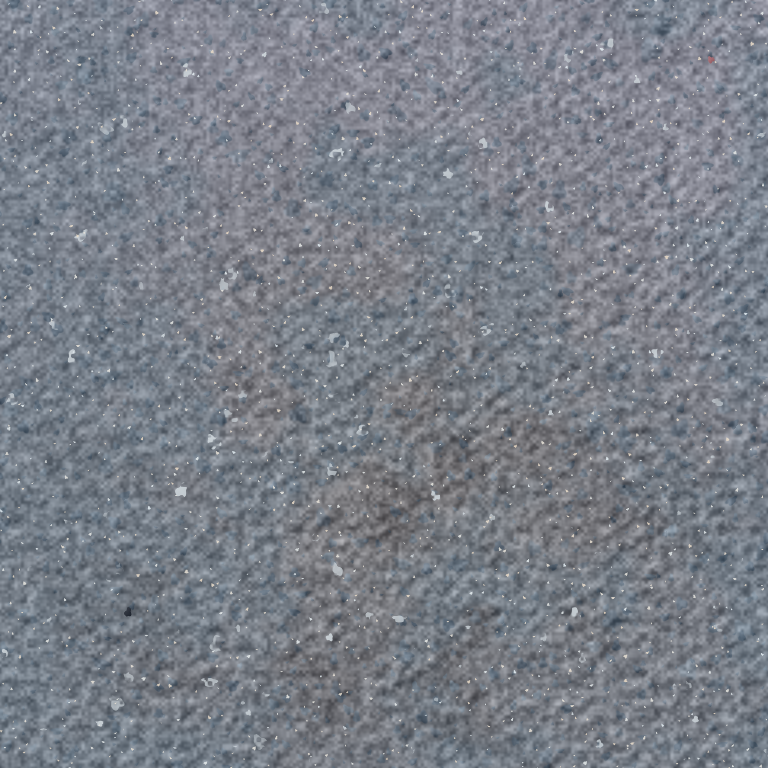
Give the GLSL for this texture, as a three.js fragment shader.

```glsl
// Worn grey asphalt: bluish stones in mauve binder, pale flecks and tiny bright grit.
varying vec2 vUv;

const vec3 BINDER_TOP = vec3(0.535, 0.54, 0.59);
const vec3 BINDER_BOTTOM = vec3(0.465, 0.485, 0.52);
const vec3 WARM_DUST = vec3(0.49, 0.48, 0.485);
const vec3 BLUE_HAZE = vec3(0.43, 0.49, 0.54);
const vec3 DAMP_BROWN = vec3(0.37, 0.36, 0.37);
const vec3 STONE_DARK = vec3(0.30, 0.37, 0.44);
const vec3 STONE_PALE = vec3(0.43, 0.50, 0.56);
const vec3 FLECK = vec3(0.80, 0.83, 0.85);
const vec3 GRIT_COOL = vec3(0.90, 0.94, 0.96);
const vec3 GRIT_WARM = vec3(0.92, 0.85, 0.76);
const vec3 LITTER_OCHRE = vec3(0.74, 0.62, 0.40);
const vec3 LITTER_RED = vec3(0.66, 0.40, 0.42);
const vec3 LITTER_DARK = vec3(0.13, 0.15, 0.19);
const vec2 LIGHT_DIR = vec2(-0.6, 0.8);
const float FINE_GRAIN = 0.17;
const float COARSE_GRAIN = 0.12;
const float RELIEF = 0.20;
const float EDGE = 0.0010;

float hash(vec2 p) {
  return fract(sin(dot(p, vec2(127.1, 311.7))) * 43758.5453);
}

float noise(vec2 p) {
  vec2 i = floor(p);
  vec2 f = fract(p);
  f = f * f * (3.0 - 2.0 * f);
  return mix(mix(hash(i), hash(i + vec2(1.0, 0.0)), f.x),
             mix(hash(i + vec2(0.0, 1.0)), hash(i + 1.0), f.x), f.y);
}

float fbm(vec2 p) {
  float sum = 0.0;
  float weight = 0.5;
  for (int i = 0; i < 4; i++) {
    sum += weight * noise(p);
    p = p * 2.03 + 17.3;
    weight *= 0.5;
  }
  return sum / 0.9375;
}

// Scattered irregular chips: x = coverage, y = random tone, z = side facing the light.
vec3 chips(vec2 p, float cells, float share, vec2 radii, float edge, float seed) {
  vec3 result = vec3(0.0);
  vec2 home = floor(p * cells);
  for (int j = -1; j <= 1; j++) {
    for (int i = -1; i <= 1; i++) {
      vec2 cell = home + vec2(float(i), float(j));
      vec2 key = cell + seed;
      vec2 jitter = vec2(hash(key + 3.1), hash(key + 7.7));
      vec2 d = p - (cell + jitter) / cells;
      float turn = 6.2832 * hash(key + 11.9);
      vec2 q = mat2(cos(turn), -sin(turn), sin(turn), cos(turn)) * d;
      q.y *= 1.0 + 0.9 * hash(key + 19.3);
      float angle = atan(q.y, q.x + 0.00001);
      float size = hash(key + 23.7);
      float radius = mix(radii.x, radii.y, size * size);
      radius *= 1.0 + 0.18 * sin(3.0 * angle + turn) + 0.10 * sin(5.0 * angle - turn);
      float cover = 1.0 - smoothstep(radius - edge, radius + edge, length(q));
      cover *= step(hash(key), share);
      if (cover > result.x) {
        result = vec3(cover, hash(key + 31.3), dot(d, LIGHT_DIR) / radius);
      }
    }
  }
  return result;
}

vec3 binder(vec2 p) {
  float broad = fbm(p * 3.5 + 4.0);
  vec3 color = mix(BINDER_BOTTOM, BINDER_TOP, smoothstep(0.05, 1.0, p.y + 0.5 * (broad - 0.5)));
  vec2 fromCenter = p - vec2(0.53, 0.42);
  color = mix(color, WARM_DUST, 0.8 * exp(-9.0 * dot(fromCenter, fromCenter)));
  float haze = smoothstep(0.42, 0.68, fbm(p * 9.0 + 31.0)) + 0.7 * smoothstep(0.35, 0.0, p.x);
  color = mix(color, BLUE_HAZE, 0.5 * min(haze, 1.0));
  vec2 fromDamp = (p - vec2(0.52, 0.24)) * vec2(3.0, 4.5);
  float damp = exp(-dot(fromDamp, fromDamp)) * smoothstep(0.48, 0.72, fbm(p * vec2(10.0, 16.0)));
  return mix(color, DAMP_BROWN, 0.75 * damp);
}

vec3 addStones(vec3 color, vec3 stone, float strength) {
  color = mix(color, mix(STONE_DARK, STONE_PALE, stone.y), strength * stone.x);
  return color + 0.05 * stone.x * clamp(stone.z, -1.0, 1.0);
}

void main() {
  vec2 p = vUv;
  vec3 color = binder(p);

  // Embedded stones, large and faint to small and clear
  color = addStones(color, chips(p, 25.0, 0.40, vec2(0.005, 0.014), 0.0025, 5.0), 0.45);
  color = addStones(color, chips(p, 52.0, 0.50, vec2(0.002, 0.008), 0.0015, 71.0), 0.60);

  // Grain and raking light, rougher toward the lower right
  float rough = mix(0.7, 1.4, smoothstep(0.2, 1.4, p.x + 1.0 - p.y));
  color += FINE_GRAIN * (noise(p * 240.0) - 0.5);
  color += COARSE_GRAIN * (noise(p * 105.0 + 9.0) - 0.5);
  color += RELIEF * rough * (noise(p * 85.0) - noise(p * 85.0 + 0.4 * LIGHT_DIR));

  // Crumbled pale flecks
  vec3 fleck = chips(p, 27.0, 0.22, vec2(0.002, 0.011), EDGE, 137.0);
  float crumble = smoothstep(0.35, 0.65, noise(p * 190.0 + 50.0));
  color = mix(color, FLECK, fleck.x * crumble * mix(0.5, 0.95, fleck.y));

  // Bright grit
  vec3 grit = chips(p, 72.0, 0.32, vec2(0.0009, 0.0024), EDGE, 211.0);
  color = mix(color, mix(GRIT_COOL, GRIT_WARM, grit.y), 0.85 * grit.x);

  // Rare coloured litter
  vec3 litter = chips(p, 5.0, 0.25, vec2(0.004, 0.010), EDGE, 307.0);
  vec3 litterColor = mix(LITTER_DARK, LITTER_RED, step(0.4, litter.y));
  litterColor = mix(litterColor, LITTER_OCHRE, step(0.7, litter.y));
  color = mix(color, litterColor + 0.08 * litter.z, 0.85 * litter.x);

  gl_FragColor = vec4(clamp(color, 0.0, 1.0), 1.0);
}
```
